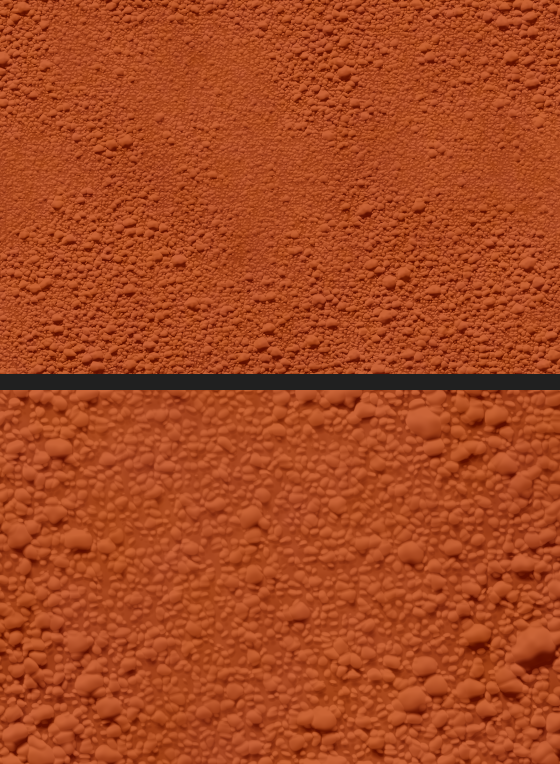
Top: the whole. Bottom: its middle third, enlarged.
A Shadertoy shader for this texture:

```glsl
// Dry red-ochre soil: crumbly grains of mixed size between patches of fine powder, lit from above.
#define COARSEST 28.0      // grain cells per canvas height, largest layer
#define LAYER_RATIO 1.63   // size step between grain layers
#define SLOPE_GAIN 0.115   // brightness from facing the light
#define SHADOW_GAIN 0.21   // darkness of cast shadows
#define CREVICE_GAIN 0.08  // darkness of gaps between grains
#define BASE_TONE 0.70
#define DEEP  vec3(0.44, 0.11, 0.015)
#define EARTH vec3(0.63, 0.25, 0.095)
#define DUSTY vec3(0.77, 0.375, 0.20)

const vec2 LIGHT_DIR = vec2(-0.28, 0.96);

vec3 hash3(vec2 cell) {
    vec3 q = fract(cell.xyx * vec3(0.1031, 0.1030, 0.0973));
    q += dot(q, q.yxz + 33.33);
    return fract((q.xxy + q.yzz) * q.zyx);
}

float valueNoise(vec2 p) {
    vec2 i = floor(p), f = fract(p);
    f = f * f * (3.0 - 2.0 * f);
    float low = mix(hash3(i).x, hash3(i + vec2(1, 0)).x, f.x);
    float high = mix(hash3(i + vec2(0, 1)).x, hash3(i + vec2(1, 1)).x, f.x);
    return mix(low, high, f.y);
}

float fbm(vec2 p) {
    float sum = 0.0, weight = 0.5;
    for (int i = 0; i < 4; i++) {
        sum += weight * valueNoise(p);
        p = mat2(1.6, 1.2, -1.2, 1.6) * p + 7.3;
        weight *= 0.5;
    }
    return sum / 0.9375;
}

// One layer of rounded, squashed grains on a jittered grid
float grainLayer(vec2 p, float scale, float density, float seed) {
    vec2 q = p * scale + seed;
    vec2 home = floor(q);
    float height = 0.0;
    for (int y = -1; y <= 1; y++)
    for (int x = -1; x <= 1; x++) {
        vec2 cell = home + vec2(x, y);
        vec3 rnd = hash3(cell);
        vec3 form = hash3(cell + 71.7);
        float present = smoothstep(0.0, 0.25, density - rnd.z + 0.1);
        float radius = mix(0.36, 0.62, form.x) * present + 0.001;
        vec2 d = q - cell - 0.5 - 0.75 * (rnd.xy - 0.5);
        float angle = 1.4 * (form.y - 0.5);
        d = mat2(cos(angle), -sin(angle), sin(angle), cos(angle)) * d;
        d.y *= 1.0 + 0.45 * form.z;
        height = max(height, radius * (1.0 - dot(d, d) / (radius * radius)));
    }
    return height / scale;
}

float soilHeight(vec2 p, float coarse) {
    // Ragged outlines
    p += 0.0045 * (vec2(valueNoise(p * 95.0), valueNoise(p * 95.0 + 40.0)) - 0.5);
    float height = 0.0, scale = COARSEST;
    for (int i = 0; i < 4; i++) {
        float fine = float(i) / 3.0;
        float density = mix(fine * fine, sqrt(0.1 + 0.9 * fine), coarse);
        height = max(height, grainLayer(p, scale, density, 19.3 * float(i)));
        scale *= LAYER_RATIO;
    }
    return height * mix(0.6, 1.0, coarse);
}

vec3 soilColor(vec2 p) {
    // Powdery ground lies mostly in a band across the middle
    float patches = fbm(p * 3.6 + 11.0) + 0.5 * (abs(p.y - 0.52) - 0.25);
    float coarse = smoothstep(0.28, 0.72, patches);

    // Relief, cast shadow and gaps
    float height = soilHeight(p, coarse);
    float slope = (height - soilHeight(p + LIGHT_DIR * 0.003, coarse)) / 0.003;
    slope /= sqrt(1.0 + slope * slope);
    float rise = soilHeight(p + LIGHT_DIR * 0.009, coarse) - height;
    float shadow = smoothstep(0.001, 0.008, rise);
    float crevice = (1.0 - smoothstep(0.0, 0.002, height)) * mix(0.5, 1.0, coarse);

    // Broad and fine variation of the pigment
    float stain = fbm(p * 6.0 + 50.0) - 0.5;
    float speckle = valueNoise(p * 150.0) - 0.5;
    float tone = BASE_TONE + SLOPE_GAIN * slope - SHADOW_GAIN * shadow
               - CREVICE_GAIN * crevice + 0.07 * stain + 0.05 * speckle;

    vec3 color = mix(DEEP, EARTH, clamp((tone - 0.44) / 0.19, -0.4, 1.0));
    color = mix(color, DUSTY, clamp((tone - 0.63) / 0.14, 0.0, 1.15));
    color.b += 0.05 * (fbm(p * 25.0 + 90.0) - 0.5);
    return clamp(color, 0.0, 1.0);
}

void mainImage(out vec4 fragColor, in vec2 fragCoord) {
    // Four samples per pixel soften the grain edges
    vec3 color = vec3(0.0);
    for (int i = 0; i < 4; i++) {
        vec2 offset = vec2(i & 1, i >> 1) * 0.5 - 0.25;
        color += soilColor((fragCoord + offset) / iResolution.y);
    }
    fragColor = vec4(color / 4.0, 1.0);
}
```
